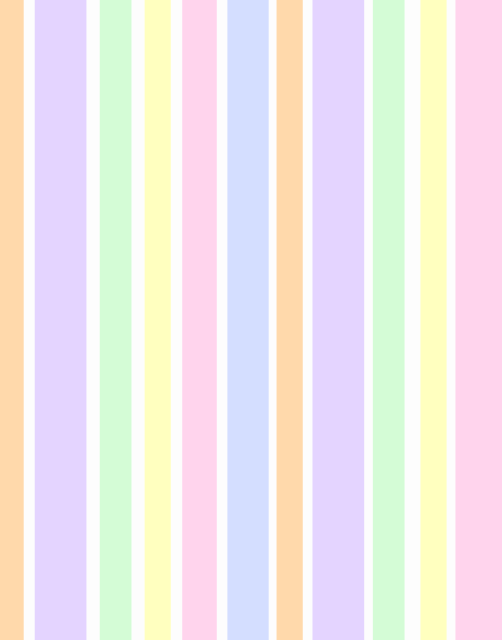
Give the GLSL for this pattern, as a Shadertoy shader.

```glsl
// Vertical pastel stripes on near-white: a six-colour sequence that runs almost twice.
// A cursor walks left to right, adding an uneven gap and then a band per step;
// each band is blended by its analytic pixel coverage. Lengths are canvas widths.

#define BAND_COUNT 11
#define COLOUR_COUNT 6
#define LAST_BAND_WIDTH 0.12   // final band bleeds off the right edge
#define EDGE_PIXELS 1.0        // softness of the band edges
#define PAPER vec3(0.992, 0.992, 0.992)

// Sequence: orange, lilac, green, yellow, pink, blue
const vec3 BAND_COLOUR[COLOUR_COUNT] = vec3[](
    vec3(1.00, 0.85, 0.67), vec3(0.895, 0.83, 1.00), vec3(0.83, 0.99, 0.84),
    vec3(1.00, 1.00, 0.75), vec3(1.00, 0.83, 0.93), vec3(0.83, 0.87, 1.00));

const float BAND_WIDTH[COLOUR_COUNT] = float[](
    0.0522, 0.1030, 0.0632, 0.0521, 0.0688, 0.0822);

// Uneven spacing before each band; the first starts just off the canvas
const float GAP_BEFORE[BAND_COUNT] = float[](
    -0.0050, 0.0220, 0.0265, 0.0262, 0.0228, 0.0212,
    0.0157, 0.0194, 0.0172, 0.0316, 0.0177);

// Share of a pixel-wide window at x that lies inside [left, right]
float bandCoverage(float x, float left, float right, float softness) {
    float enter = clamp((x - left) / softness + 0.5, 0.0, 1.0);
    float leave = clamp((right - x) / softness + 0.5, 0.0, 1.0);
    return enter * leave;
}

void mainImage(out vec4 fragColor, in vec2 fragCoord) {
    float x = fragCoord.x / iResolution.x;
    float softness = EDGE_PIXELS / iResolution.x;
    vec3 colour = PAPER;

    float cursor = 0.0;
    for (int i = 0; i < BAND_COUNT; i++) {
        int slot = i % COLOUR_COUNT;
        float left = cursor + GAP_BEFORE[i];
        float width = i == BAND_COUNT - 1 ? LAST_BAND_WIDTH : BAND_WIDTH[slot];
        cursor = left + width;
        colour = mix(colour, BAND_COLOUR[slot], bandCoverage(x, left, cursor, softness));
    }

    fragColor = vec4(colour, 1.0);
}
```
